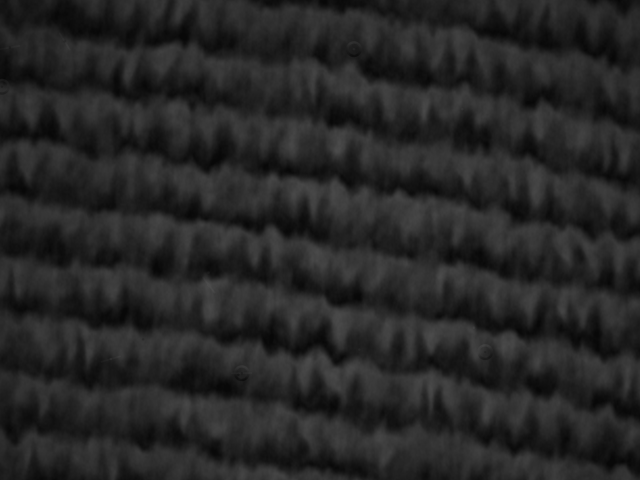
This texture is drawn by a Shadertoy shader. Its source:

```glsl
// Dim grey ridged surface: eight sloping rows of soft upright bulges with dark creases.

float hash(vec2 p) {
    vec3 q = fract(vec3(p.xyx) * 0.1031);
    q += dot(q, q.yzx + 33.33);
    return fract((q.x + q.y) * q.z);
}

float noise(vec2 p) {
    vec2 i = floor(p), f = fract(p);
    f = f * f * (3.0 - 2.0 * f);
    return mix(mix(hash(i), hash(i + vec2(1, 0)), f.x),
               mix(hash(i + vec2(0, 1)), hash(i + vec2(1, 1)), f.x), f.y);
}

float fbm(vec2 p) {
    float sum = 0.0, amp = 0.5;
    for (int i = 0; i < 4; i++) {
        sum += amp * noise(p);
        p = mat2(1.6, 1.2, -1.2, 1.6) * p + 7.3;
        amp *= 0.5;
    }
    return sum;
}

// Brightness of the bulges, 0 in the creases and 1 on the crests
float ridges(vec2 p) {
    float slope = 0.16 * p.x - 0.02 * sin(2.4 * p.x);
    float v = (1.0 - p.y - slope - 0.035) / 0.1215;
    v += 0.25 * (fbm(p * vec2(7.0, 5.0)) - 0.47) + 0.26 * (noise(p * vec2(30.0, 12.0)) - 0.5);
    v += 0.12 * (noise(p * vec2(70.0, 40.0)) - 0.5);
    float row = floor(v), f = fract(v);

    // Uneven columns, shifted from row to row
    float u = p.x * 15.5 + 9.0 * hash(vec2(row, 3.0));
    u += 0.9 * noise(vec2(u * 0.7, row * 5.0)) + 0.4 * (noise(p * vec2(24.0, 18.0)) - 0.5);
    float dome = 0.5 - 0.5 * cos(6.28318 * u);
    float size = noise(vec2(u * 0.8, row * 7.0 + 2.0));

    // Quick rise below each crease, slow fall towards the next
    float rise = smoothstep(0.0, 0.27, f);
    float fall = 1.0 - smoothstep(0.22 + 0.45 * dome * (0.4 + 0.6 * size), 1.03, f);
    float gap = (1.0 - dome) * (0.08 + 0.34 * smoothstep(0.15, 0.65, f)) * (0.4 + 0.8 * size);
    float body = rise * fall * (1.0 - gap) * (0.9 + 0.2 * size);

    // Creases break into dark hollows between lighter bridges
    float bridge = smoothstep(0.35, 0.8, noise(p * vec2(27.0, 10.0) + 40.0));
    return mix(body, 0.68, 0.12 + 0.4 * bridge);
}

// Small dust specks, faint rings and scratches
float debris(vec2 p) {
    float mark = 0.0;
    for (int i = 0; i < 14; i++) {
        float k = float(i);
        vec2 d = p - vec2(1.333 * hash(vec2(k, 11.0)), hash(vec2(k, 23.0)));
        float r = length(d), a = 6.283 * hash(vec2(k, 31.0));
        mark += 0.035 * sign(hash(vec2(k, 47.0)) - 0.4) * (1.0 - smoothstep(0.001, 0.004, r));
        if (i % 4 == 0) {
            float ring = 1.0 - smoothstep(0.001, 0.004, abs(r - 0.014));
            mark += 0.05 * ring * d.y / 0.014;
        }
        if (i % 3 == 1) {
            vec2 s = mat2(cos(a), sin(a), -sin(a), cos(a)) * d;
            s.x -= clamp(s.x, -0.02, 0.02);
            mark += 0.022 * (1.0 - smoothstep(0.0005, 0.003, length(s)));
        }
    }
    return mark;
}

void mainImage(out vec4 fragColor, in vec2 fragCoord) {
    vec2 p = fragCoord / iResolution.y;

    // Lamp falloff, brightest just below the centre
    vec2 d = p - vec2(0.72, 0.42);
    float lamp = 1.1 - 0.52 * dot(d, d * vec2(0.9, 1.0));

    // Embossed wrinkles lit from the upper left, upright streaks and fine grain
    vec2 q = p * vec2(38.0, 22.0);
    float wrinkle = 0.11 * (fbm(q) - fbm(q + vec2(-0.22, 0.3)));
    float streak = 0.035 * (noise(p * vec2(62.0, 13.0) + 5.0) - 0.5);
    float grain = 0.012 * (noise(p * 230.0) - 0.5);

    float grey = lamp * (0.038 + 0.205 * ridges(p) + wrinkle + streak) + grain + debris(p);
    fragColor = vec4(vec3(clamp(grey, 0.03, 0.3)), 1.0);
}
```
